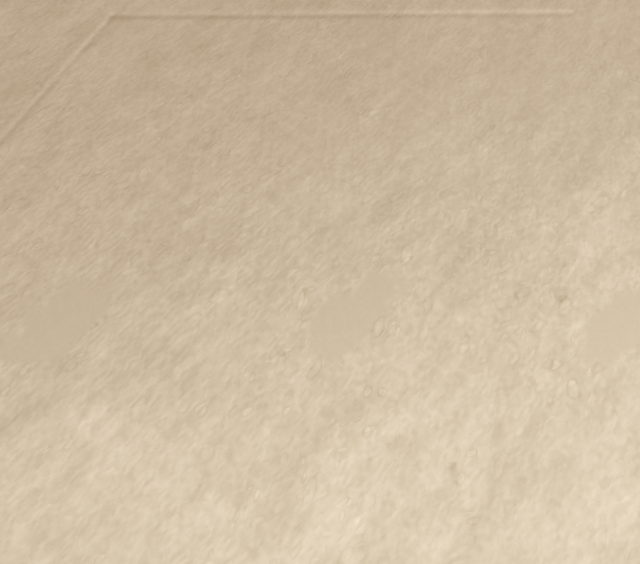
Write a WebGL 1 fragment shader that draws this texture.

```glsl
precision highp float;
// Polished beige limestone slab with slanted shell grain, smooth patches and a thin groove.
uniform vec2 u_resolution;

#define SHADE_COLOR vec3(0.738, 0.660, 0.556)
#define LIGHT_COLOR vec3(0.872, 0.812, 0.712)
#define GRAIN_ANGLE 0.90
#define PERSPECTIVE 0.40
#define FLAKE_SCALE 26.0
#define FLAKE_CONTRAST 0.042
#define STREAK_CONTRAST 0.085
#define MOTTLE_CONTRAST 0.048
#define SPECK_CONTRAST 0.046
#define PATCH_SPACING 0.508
#define GROOVE_WIDTH 0.0045

float hash(vec2 p) {
  return fract(sin(dot(p, vec2(127.1, 311.7))) * 43758.5453);
}

float noise(vec2 p) {
  vec2 i = floor(p), f = fract(p);
  f = f * f * (3.0 - 2.0 * f);
  return mix(mix(hash(i), hash(i + vec2(1.0, 0.0)), f.x),
             mix(hash(i + vec2(0.0, 1.0)), hash(i + vec2(1.0, 1.0)), f.x), f.y);
}

vec2 rotate(vec2 p, float a) {
  float c = cos(a), s = sin(a);
  return vec2(c * p.x + s * p.y, c * p.y - s * p.x);
}

float fbm(vec2 p) {
  float sum = 0.0, amp = 0.5;
  for (int i = 0; i < 4; i++) {
    sum += amp * noise(p);
    p = p * 2.03 + 17.3;
    amp *= 0.5;
  }
  return sum;
}

// Scattered shell fragments: softly filled ellipses, some with a darker rim.
float flakes(vec2 p) {
  vec2 cell = floor(p);
  float tone = 0.0;
  for (int j = -1; j <= 1; j++) {
    for (int i = -1; i <= 1; i++) {
      vec2 id = cell + vec2(float(i), float(j));
      vec2 center = id + vec2(hash(id), hash(id + 41.3));
      vec2 v = rotate(p - center, (hash(id + 9.1) - 0.5) * 1.1);
      float len = mix(0.22, 0.72, hash(id + 23.9));
      float e = length(v / vec2(len, len * mix(0.2, 0.6, hash(id + 5.3))));
      float fill = 1.0 - smoothstep(0.6, 1.1, e);
      float rim = exp(-pow((e - 1.0) / 0.26, 2.0));
      tone += fill * (hash(id + 3.7) - 0.38) * 1.2;
      tone -= rim * 0.75 * smoothstep(0.5, 0.9, hash(id + 67.0));
    }
  }
  return tone;
}

// Distance ratio of a slanted blob: below 1 is inside.
float blob(vec2 p, vec2 center, vec2 size, float wobble) {
  return length(rotate(p - center, 0.62) / size) + wobble;
}

// Highlight and shadow of a cut running from a to b.
float groove(vec2 p, vec2 a, vec2 b) {
  vec2 d = b - a;
  float along = clamp(dot(p - a, d) / dot(d, d), 0.0, 1.0);
  vec2 off = p - a - d * along;
  float side = dot(off, normalize(vec2(-d.y, d.x))) / GROOVE_WIDTH;
  float ends = 1.0 - smoothstep(0.5, 2.0, abs(dot(off, normalize(d))) / GROOVE_WIDTH);
  float lit = exp(-pow(side - 0.7, 2.0)) * mix(0.25, 0.9, along);
  float dark = exp(-pow(side + 1.0, 2.0)) * mix(0.9, 0.5, along);
  return (lit - dark) * ends;
}

void main() {
  vec2 p = gl_FragCoord.xy / u_resolution.y;
  float across = gl_FragCoord.x / u_resolution.x;

  // The slab recedes upward, so its grain shrinks toward the top.
  float depth = 1.0 / (1.0 - PERSPECTIVE * p.y);
  vec2 slab = vec2((p.x - 0.57) * depth, depth * 2.2);
  vec2 grain = rotate(slab, GRAIN_ANGLE);
  vec2 warp = vec2(noise(grain * 60.0), noise(grain * 60.0 + 51.0)) - 0.5;
  vec2 bent = grain + warp * 0.007;

  // Stone detail at several sizes.
  float streak = fbm(bent * vec2(15.0, 42.0)) - 0.47;
  float mottle = fbm(grain * vec2(5.0, 10.0) + 8.0) - 0.47;
  float speck = noise(bent * vec2(85.0, 150.0)) - 0.5;
  float grit = noise(p * 230.0) - 0.5;
  float shell = 0.8 * flakes(bent * FLAKE_SCALE) + 0.75 * flakes(bent * FLAKE_SCALE * 1.9 + 13.0);
  float cluster = smoothstep(0.3, 0.6, fbm(grain * vec2(7.0, 11.0) + 30.0));
  float detail = streak * STREAK_CONTRAST + speck * SPECK_CONTRAST
               + shell * FLAKE_CONTRAST * mix(0.4, 1.0, cluster);
  detail *= mix(1.0, 0.65, smoothstep(0.45, 1.0, p.y));

  // Repeated smooth patches and pale inclusions.
  float wobble = (fbm(p * 24.0) - 0.47) * 1.1;
  float smoothArea = 0.0, pale = 0.0;
  for (int i = 0; i < 3; i++) {
    float x = PATCH_SPACING * float(i);
    float d = blob(p, vec2(0.11 + x, 0.435), vec2(0.112, 0.050), wobble);
    smoothArea = max(smoothArea, 1.0 - smoothstep(0.75, 1.15, d));
    d = blob(p, vec2(0.175 + x * 1.05, 0.245), vec2(0.038, 0.026), wobble * 1.6);
    pale = max(pale, 1.0 - smoothstep(0.6, 1.2, d));
  }
  detail = mix(detail, -0.014, smoothArea) + pale * 0.026 + grit * 0.014;

  // Soft light from the lower right.
  float light = smoothstep(0.05, 1.3, 0.95 * (1.0 - p.y) + 0.42 * across);
  vec3 color = mix(SHADE_COLOR, LIGHT_COLOR, light);
  color += (detail + mottle * MOTTLE_CONTRAST * (1.0 - smoothArea)) * vec3(0.92, 1.0, 1.08);

  // Groove with one corner near the upper left.
  vec2 corner = vec2(0.199, 0.973);
  float cut = groove(p, vec2(-0.02, 0.727), corner) * 0.8 + groove(p, corner, vec2(1.010, 0.977));
  color += cut * vec3(0.056, 0.058, 0.060);
  gl_FragColor = vec4(clamp(color, 0.0, 1.0), 1.0);
}
```
